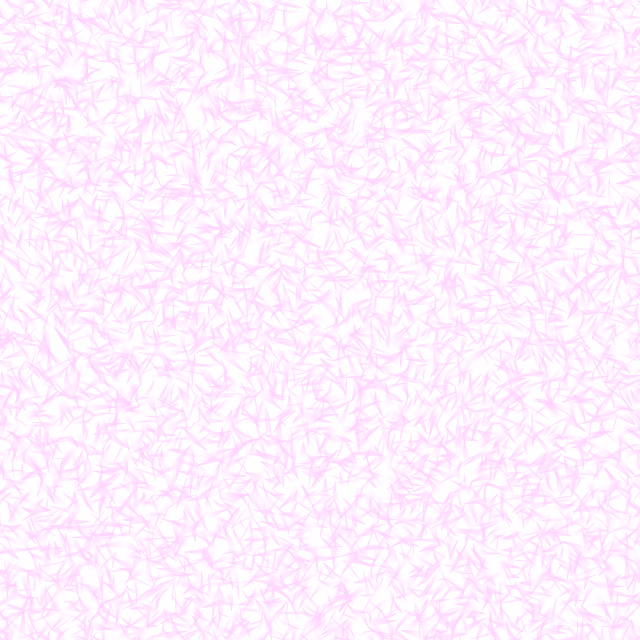
Give the GLSL for this texture, as a WebGL 1 fragment shader.

```glsl
precision highp float;
// Scattered pale pink shards on white, each with a sharp tip and a fading tail.

uniform vec2 u_resolution;

#define GRID 30.0          // cells across the canvas
#define SHARDS 6           // shards born in each cell
#define HALF_LENGTH_MIN 0.38
#define HALF_LENGTH_MAX 0.82
#define TAIL_MIN 0.07      // half width at the tail, in cells
#define TAIL_MAX 0.23
#define BEND 0.22          // strongest sideways curve
#define PAPER vec3(1.0, 0.998, 1.0)
#define PINK vec3(1.0, 0.815, 1.0)

const float TAU = 6.2831853;

vec3 hash3(vec3 p) {
  p = fract(p * vec3(0.1031, 0.1030, 0.0973));
  p += dot(p, p.yxz + 33.33);
  return fract((p.xxy + p.yxx) * p.zyx);
}

// Opacity of one shard; p is relative to its centre, in cells.
float shard(vec2 p, float angle, vec3 shape, float pixel) {
  float c = cos(angle);
  float s = sin(angle);
  p = vec2(c * p.x + s * p.y, c * p.y - s * p.x);

  float halfLength = mix(HALF_LENGTH_MIN, HALF_LENGTH_MAX, shape.x);
  float along = p.x / halfLength * 0.5 + 0.5;   // 0 at tip, 1 at tail
  float t = clamp(along, 0.0, 1.0);
  float halfWidth = mix(TAIL_MIN, TAIL_MAX, shape.y) * t;

  float curve = BEND * (shape.z - 0.5) * (4.0 * (t - 0.5) * (t - 0.5) - 0.5);
  float side = clamp((halfWidth - abs(p.y - curve)) / pixel + 0.5, 0.0, 1.0);
  float tip = smoothstep(0.0, pixel / halfLength, along);
  return side * tip * (1.0 - t);
}

void main() {
  vec2 uv = gl_FragCoord.xy / min(u_resolution.x, u_resolution.y);
  float pixel = GRID / min(u_resolution.x, u_resolution.y);
  vec2 p = uv * GRID;
  vec2 home = floor(p);

  // Light left over after every nearby shard is laid on top.
  float clear = 1.0;
  for (int y = -1; y <= 1; y++) {
    for (int x = -1; x <= 1; x++) {
      vec2 cell = home + vec2(float(x), float(y));
      for (int i = 0; i < SHARDS; i++) {
        vec3 seed = vec3(cell + 17.0, float(i) * 7.0 + 3.0);
        vec3 place = hash3(seed);
        vec3 shape = hash3(seed + vec3(71.0, 113.0, 59.0));
        vec2 centre = cell + place.xy;
        clear *= 1.0 - shard(p - centre, place.z * TAU, shape, pixel);
      }
    }
  }

  gl_FragColor = vec4(mix(PINK, PAPER, clear), 1.0);
}
```
